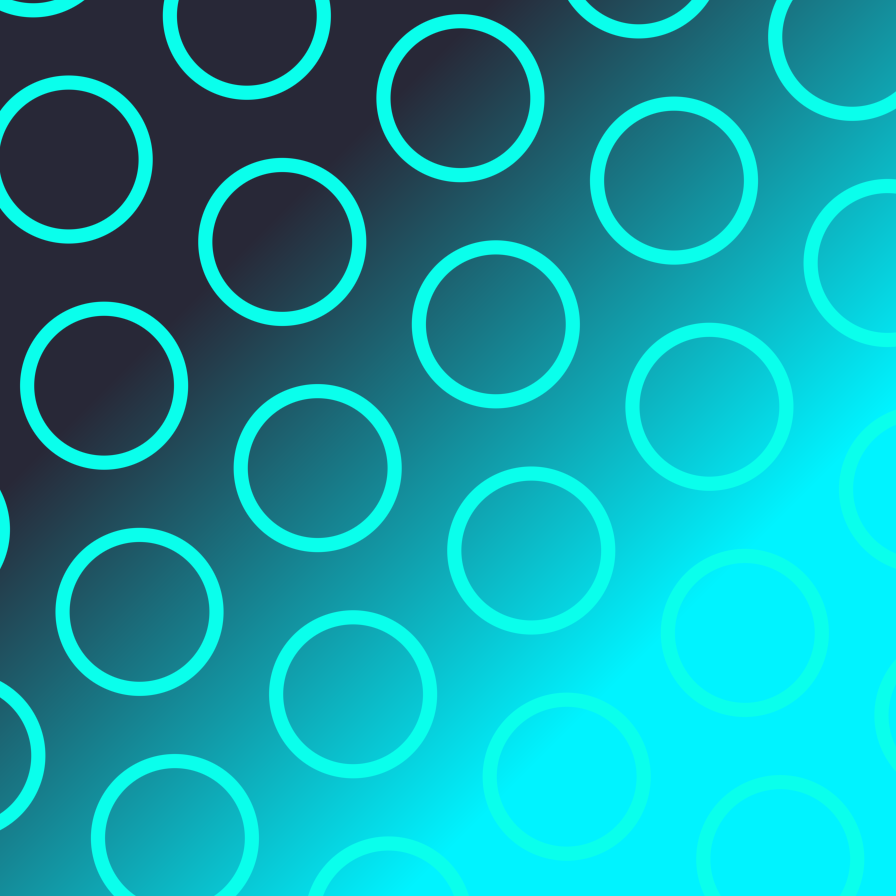
Give the GLSL for this pattern, as a WebGL 2 fragment shader.

```glsl
#version 300 es
precision highp float;
// Thin aqua rings on a tilted triangular lattice over a diagonal gradient
// from charcoal to cyan. Each point is folded into its lattice cell, and
// the distance to the cell's circle gives the ring.

uniform vec2 u_resolution;
out vec4 fragColor;

vec2 direction(float angle) {
    return vec2(cos(angle), sin(angle));
}

// Offset from the centre of the lattice cell that holds p
vec2 foldToCell(vec2 p) {
    float tilt = radians(-21.1);
    mat2 lattice = 0.2555 * mat2(direction(tilt), direction(tilt - radians(60.0)));
    return p - lattice * round(inverse(lattice) * p);
}

void main() {
    float side = min(u_resolution.x, u_resolution.y);
    vec2 p = gl_FragCoord.xy / side;
    float pixel = 1.0 / side;

    // Background: flat dark and bright corners joined by a linear ramp
    vec3 charcoal = vec3(0.157, 0.157, 0.216);
    vec3 cyan = vec3(0.0, 0.953, 1.0);
    float diagonal = 0.5 * (p.x + 1.0 - p.y);
    float ramp = clamp((diagonal - 0.275) / 0.45, 0.0, 1.0);
    vec3 color = mix(charcoal, cyan, ramp);

    // Rings: radius to the middle of the stroke, then half its width
    vec2 offset = foldToCell(p - vec2(0.5534, 0.638));
    float ringDistance = abs(length(offset) - 0.0859) - 0.0079;
    float ring = 1.0 - smoothstep(-0.75 * pixel, 0.75 * pixel, ringDistance);
    vec3 aqua = vec3(0.04, 1.0, 0.925);
    color = mix(color, aqua, ring);

    fragColor = vec4(color, 1.0);
}
```
